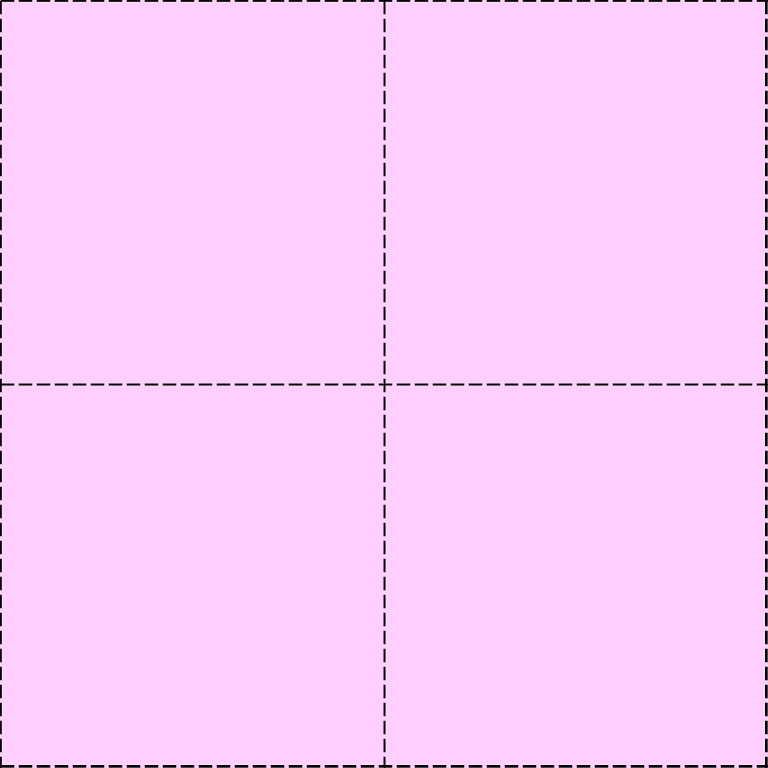
Write a three.js fragment shader that draws this pattern.

```glsl
// Two by two pale pink square tiles, outlined with thin black dashed lines.
// Three rules run each way; every rule is a box-filtered band cut into
// dashes by a repeat, with a faint lighter fringe beside it.

varying vec2 vUv;

const float UNIT = 1.0 / 512.0;           // design grid step
const float DASH_PERIOD = 12.0 * UNIT;
const float DASH_LENGTH = 9.0 * UNIT;
const float DASH_CENTER = 5.0 * UNIT;     // within each period
const float FRINGE = 0.6 * UNIT;

const vec3 PINK = vec3(1.0, 0.81, 1.0);
const vec3 PALE_PINK = vec3(1.0, 0.87, 1.0);
const vec3 INK = vec3(0.02, 0.01, 0.02);

// Coverage of a band of the given width, at a signed distance from its middle.
float band(float dist, float width, float blur) {
  return clamp((0.5 * width - abs(dist)) / blur + 0.5, 0.0, 1.0);
}

// Dashes repeated along a rule.
float dashes(float along, float blur) {
  float dist = (fract((along - DASH_CENTER) / DASH_PERIOD + 0.5) - 0.5) * DASH_PERIOD;
  return band(dist, DASH_LENGTH, blur);
}

// Three parallel rules: leading edge, middle and a heavier trailing edge.
float rules(float across, float spread, float blur) {
  float cover = 0.0;
  for (int i = 0; i < 3; i++) {
    float center = 256.35 * UNIT;
    float width = 1.35 * UNIT;
    if (i == 0) center = 0.55 * UNIT;
    if (i == 2) {
      center = 510.9 * UNIT;
      width = 1.8 * UNIT;
    }
    cover = max(cover, band(across - center, width + 2.0 * spread, blur));
  }
  return cover;
}

// Dashed rules in both directions.
float dashedGrid(vec2 p, float spread, vec2 blur) {
  float vertical = rules(p.x, spread, blur.x) * dashes(p.y, blur.y);
  float horizontal = rules(p.y, spread, blur.y) * dashes(p.x, blur.x);
  return max(vertical, horizontal);
}

void main() {
  // Dashes are counted from the upper left corner.
  vec2 p = vec2(vUv.x, 1.0 - vUv.y);
  vec2 blur = max(fwidth(vUv), vec2(1e-5));

  vec3 color = mix(PINK, PALE_PINK, dashedGrid(p, FRINGE, blur));
  color = mix(color, INK, dashedGrid(p, 0.0, blur));
  gl_FragColor = vec4(color, 1.0);
}
```
